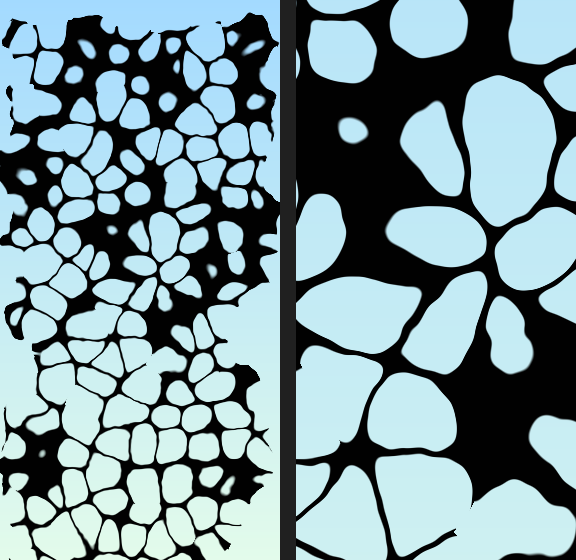
Left: the whole. Right: its middle third, enlarged.
Reproduce this pattern procedurally as a WebGL 2 fragment shader.

```glsl
#version 300 es
precision highp float;

uniform vec2 u_resolution;
out vec4 fragColor;

vec2 hash2(vec2 p) {
    vec3 a = fract(p.xyx * vec3(0.1031, 0.1030, 0.0973));
    a += dot(a, a.yzx + 33.33);
    return fract((a.xx + a.yz) * a.zy);
}

float noise(vec2 p) {
    vec2 i = floor(p), f = fract(p);
    f = f * f * (3.0 - 2.0 * f);
    float low = mix(hash2(i).x, hash2(i + vec2(1, 0)).x, f.x);
    float high = mix(hash2(i + vec2(0, 1)).x, hash2(i + vec2(1, 1)).x, f.x);
    return mix(low, high, f.y);
}

vec2 seed(vec2 id) {
    return id + 0.08 + 0.84 * hash2(id + 71.0);
}

// Positive inside the ragged body of the network; p.x spans 0 to 1, p.y 0 to 2
float bodyMargin(vec2 p) {
    float left = p.x - 0.03 - 0.09 * exp(-pow((p.y - 0.7) / 0.12, 2.0));
    float right = 0.97 - p.x - 0.18 * exp(-pow((p.y - 0.81) / 0.14, 2.0))
                - 0.17 * smoothstep(0.32, 0.0, p.y);
    float top = 1.92 - p.y;
    return min(min(left, right), top) - 0.07 * (noise(p * 9.0 + 40.0) - 0.4);
}

bool isOpen(vec2 id) {
    return bodyMargin(seed(id) / 9.0) < -0.03;
}

// Smoothed distance to the walls of the cell around q
float wallDistance(vec2 q, float sharpness) {
    vec2 base = floor(q), home = base, toHome = vec2(9.0);
    for (int y = -1; y <= 1; y++)
    for (int x = -1; x <= 1; x++) {
        vec2 id = base + vec2(x, y);
        vec2 r = seed(id) - q;
        if (dot(r, r) < dot(toHome, toHome)) {
            toHome = r;
            home = id;
        }
    }
    bool homeOpen = isOpen(home);
    float sum = 1e-6;
    for (int y = -2; y <= 2; y++)
    for (int x = -2; x <= 2; x++) {
        if (x == 0 && y == 0) continue;
        vec2 id = home + vec2(x, y);
        // Some neighbours fuse, and the open surroundings have no walls
        bool fused = hash2(home + id + 13.0).y < 0.1;
        if (fused || (homeOpen && isOpen(id))) continue;
        vec2 r = seed(id) - q;
        float d = dot(0.5 * (toHome + r), normalize(r - toHome));
        sum += exp(-sharpness * d);
    }
    return -log(sum) / sharpness;
}

void main() {
    vec2 p = gl_FragCoord.xy / u_resolution * vec2(1.0, 2.0);
    vec2 q = p * 9.0;

    // Slightly crooked walls
    vec2 warp = vec2(noise(q * 1.3), noise(q * 1.3 + 57.0)) - 0.5;
    vec2 grit = vec2(noise(q * 6.0 + 19.0), noise(q * 6.0 + 83.0)) - 0.5;
    vec2 bent = q + 0.28 * warp + 0.05 * grit;

    // Thin seams that swell into heavy junctions
    float swell = smoothstep(0.2, 0.8, noise(q * 0.75 + 5.0));
    float wall = wallDistance(bent, mix(13.0, 4.8, swell));
    float halfWidth = 0.026 + 0.025 * swell * noise(q * 1.7 + 31.0);

    // Break the network off along its border
    float beyond = -bodyMargin(p) + 0.05 * (noise(q * 3.0 + 11.0) - 0.5);
    halfWidth -= 0.5 * smoothstep(0.0, 0.05, beyond);

    float blur = 0.7 * 9.0 / u_resolution.x;
    float ink = 1.0 - smoothstep(-blur, blur, wall - halfWidth);

    vec3 sky = mix(vec3(0.89, 0.985, 0.92), vec3(0.64, 0.855, 1.0), p.y * 0.5);
    fragColor = vec4(mix(sky, vec3(0.005), ink), 1.0);
}
```
